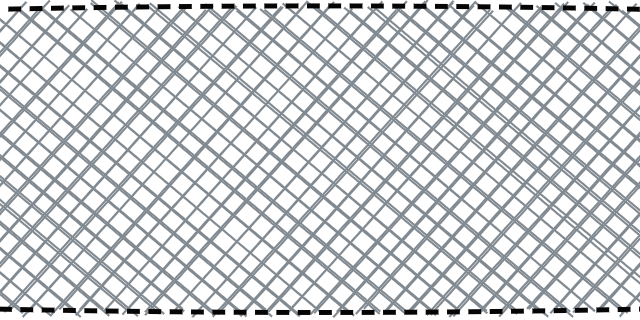
Give the GLSL for this pattern, as a WebGL 2 fragment shader.

```glsl
#version 300 es
precision highp float;
// Cross-hatched strip of doubled grey pen strokes between two bowed dashed borders.

uniform vec2 u_resolution;
out vec4 outColor;

const vec3 PAPER = vec3(1.0);
const vec3 GREY_INK = vec3(0.51, 0.54, 0.57);
const vec3 BLACK_INK = vec3(0.02);

const vec2 CENTER = vec2(1.0, 0.5);
const float SPACING = 0.055;       // between neighbouring hatch lines
const float STROKE_WIDTH = 0.0066;
const float WANDER = 0.0066;       // sideways shift of a stroke
const float TILT = 0.004;          // slope error of a stroke
const float DASH_PERIOD = 1.0 / 15.0;
const float DASH_FILL = 0.6;
const float DASH_HEIGHT = 0.0155;
const float BOW = 0.0105;          // bulge of the borders at mid-width

// Integer hash giving three values from 0 to 1
vec3 hash3(ivec3 key) {
    uvec3 v = uvec3(key + 1000) * 1664525u + 1013904223u;
    v.x += v.y * v.z;
    v.y += v.z * v.x;
    v.z += v.x * v.y;
    v ^= v >> 16u;
    v.x += v.y * v.z;
    v.y += v.z * v.x;
    v.z += v.x * v.y;
    return vec3(v >> 8u) / 16777216.0;
}

// Smooth coverage of a signed distance
float fill(float dist, float pixel) {
    return clamp(0.5 - dist / pixel, 0.0, 1.0);
}

// One pen stroke with its own shift, tilt and square-cut ends
float stroke(vec2 p, vec2 dir, ivec3 key, float pixel) {
    vec2 normal = vec2(-dir.y, dir.x);
    vec3 shape = hash3(key) * 2.0 - 1.0;
    vec3 ends = hash3(key + ivec3(0, 0, 17));
    float offset = (float(key.x) + 0.5) * SPACING + shape.x * WANDER;
    float across = dot(p, normal) - offset - shape.y * TILT * dot(p, dir);

    // Height of the nearest point on the stroke's axis
    float axisY = p.y + CENTER.y - across * normal.y;
    float top = mix(0.965, 1.0, ends.x);
    float bottom = mix(0.008, 0.036, ends.y);
    float beyond = max(axisY - top, bottom - axisY) / abs(dir.y);
    return fill(max(abs(across) - 0.5 * STROKE_WIDTH, beyond), pixel);
}

// Parallel family of lines, each drawn twice
float hatch(vec2 p, float angle, int family, float pixel) {
    vec2 dir = vec2(cos(angle), sin(angle));
    int nearest = int(floor(dot(p, vec2(-dir.y, dir.x)) / SPACING));
    float ink = 0.0;
    for (int i = -1; i <= 1; i++) {
        for (int pass = 0; pass < 2; pass++) {
            ivec3 key = ivec3(nearest + i, family, pass);
            ink = max(ink, stroke(p, dir, key, pixel));
        }
    }
    return ink;
}

// Dashed border whose first dash starts at startX
float dashedBorder(vec2 p, float endY, float bow, float startX, float pixel) {
    float x = p.x - CENTER.x;
    float y = p.y - endY - bow * (1.0 - x * x);
    float dashLength = DASH_PERIOD * DASH_FILL;
    float cellX = fract((p.x - startX - 0.5 * dashLength) / DASH_PERIOD + 0.5) - 0.5;
    float alongDist = abs(cellX) * DASH_PERIOD - 0.5 * dashLength;
    return fill(max(alongDist, abs(y) - 0.5 * DASH_HEIGHT), pixel);
}

void main() {
    float pixel = 1.0 / u_resolution.y;
    vec2 p = gl_FragCoord.xy * pixel;
    vec2 centered = p - CENTER;

    // Hatching
    float rising = hatch(centered, radians(48.0), 1, pixel);
    float falling = hatch(centered, radians(-40.0), 2, pixel);
    vec3 color = mix(PAPER, GREY_INK, max(rising, falling));

    // Borders
    float topBorder = dashedBorder(p, 0.971, BOW, 0.026, pixel);
    float bottomBorder = dashedBorder(p, 0.034, -BOW, -0.003, pixel);
    color = mix(color, BLACK_INK, max(topBorder, bottomBorder));

    outColor = vec4(color, 1.0);
}
```
